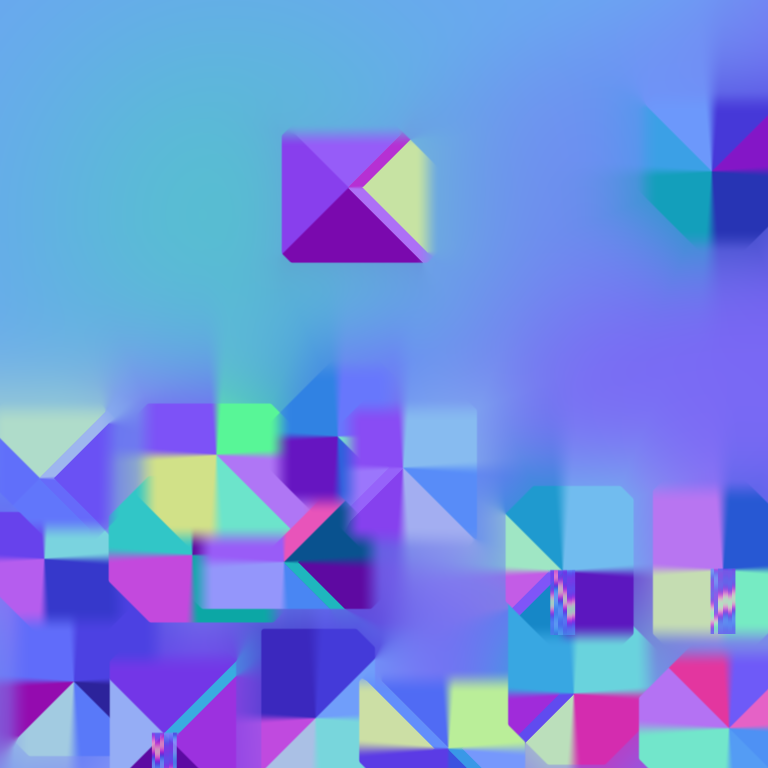
This texture map is drawn by a WebGL 2 fragment shader. Its source:

```glsl
#version 300 es
precision highp float;
// Faceted normal map: chamfered patches of flat slopes on a softly graded field.

uniform vec2 u_resolution;
out vec4 fragColor;

const vec3 SKY = vec3(0.42, 0.65, 0.95);
const vec3 INDIGO = vec3(0.48, 0.41, 0.96);
const vec3 TEAL = vec3(0.33, 0.76, 0.80);
const int GRID = 6;              // patches per side
const float JITTER = 0.6;        // shift of a patch, in cells
const float MIN_HALF = 0.070;    // half size of the patches
const float MAX_HALF = 0.112;
const float CHAMFER = 0.055;     // largest corner cut
const float EDGE = 0.0016;       // width of a crisp edge
const float SOFT_EDGE = 0.016;   // width of a blurred side
const float GLOW = 0.035;        // reach of colour bleeding
const float FAN = 0.10;          // how fast an axis seam widens
const float SLIT_WIDTH = 0.017;
const vec2 QUIET_SKY = vec2(0.14, 0.88);
const vec2 QUIET_RIGHT = vec2(0.78, 0.48);

float hash(float id, float salt) {
    vec3 q = fract(vec3(id, salt, id) * 0.1031 + 0.17);
    q += dot(q, q.yzx + 33.33);
    return fract((q.x + q.y) * q.z);
}

// Unit slope encoded as colour
vec3 slopeColor(float heading, float tilt) {
    vec3 n = vec3(vec2(cos(heading), sin(heading)) * sin(tilt), cos(tilt));
    return 0.5 + 0.5 * n;
}

vec3 facetColor(float id, float salt) {
    float heading = mix(0.75, 6.1, hash(id, salt));
    float tilt = mix(0.2, 1.52, pow(hash(id, salt + 40.0), 1.25));
    return slopeColor(heading, tilt);
}

// One quadrant, whole or cut along its diagonal
vec3 quadrantColor(float id, vec2 p, vec2 side, float blur) {
    float corner = side.x + 2.0 * side.y;
    bool fan = hash(id, 3.0) < 0.35;
    bool cut = fan || hash(id, 5.0 + corner) < 0.4;
    vec3 flank = facetColor(id, fan ? 20.0 + side.x : 10.0 + corner);
    if (!cut) return flank;
    vec3 cap = facetColor(id, fan ? 22.0 + side.y : 15.0 + corner);
    float across = (abs(p.x) - abs(p.y)) * 0.7071;
    vec3 color = mix(cap, flank, smoothstep(-blur, blur, across));
    // Narrow ribbon beside the diagonal
    float ribbon = 1.0 - smoothstep(0.006, 0.006 + blur, abs(across - 0.006));
    ribbon *= step(0.78, hash(id, 30.0 + corner));
    return mix(color, facetColor(id, 35.0 + corner), ribbon);
}

// Four quadrants joined by seams that open away from the hub
vec3 patchColor(float id, vec2 p, float blur) {
    vec2 seam = EDGE + FAN * abs(p.yx);
    vec2 w = smoothstep(-seam, seam, p);
    vec3 low = mix(quadrantColor(id, p, vec2(0, 0), blur),
                   quadrantColor(id, p, vec2(1, 0), blur), w.x);
    vec3 high = mix(quadrantColor(id, p, vec2(0, 1), blur),
                    quadrantColor(id, p, vec2(1, 1), blur), w.x);
    return mix(low, high, w.y);
}

// Noisy upright streaks
vec3 slitColor(float id, float column, float y) {
    float phase = 6.28 * hash(id + column, 70.0);
    float wave = sin(y * 60.0 + phase) + 0.6 * sin(y * 145.0 + 2.0 * phase);
    return slopeColor(3.4 + 1.7 * wave + phase * 0.3, 0.55 + 0.3 * wave);
}

vec3 fieldColor(vec2 uv) {
    float drift = 0.07 * sin(uv.x * 9.0 + 3.0 * uv.y) + 0.06 * sin(uv.y * 13.0 - uv.x * 5.0);
    vec3 color = mix(SKY, INDIGO, smoothstep(-0.2, 0.55, uv.x - uv.y + 0.15 + drift));
    float pool = exp(-12.0 * dot(uv - vec2(0.3, 0.72), uv - vec2(0.3, 0.72)));
    return mix(color, TEAL, 0.85 * pool);
}

float density(vec2 c) {
    float open = smoothstep(0.2, 0.33, distance(c, QUIET_SKY));
    open *= smoothstep(0.08, 0.17, distance(c, QUIET_RIGHT));
    return open * mix(0.85, 0.55, smoothstep(0.35, 0.7, c.y));
}

void main() {
    vec2 uv = gl_FragCoord.xy / u_resolution;
    vec3 bleed = vec3(0.0), facets = vec3(0.0);
    float bleedWeight = 0.0, cover = 0.0;

    for (int k = 0; k < GRID * GRID; k++) {
        float id = float(k) * 1.7 + 2.0;
        vec2 cell = vec2(k % GRID, k / GRID);
        vec2 shift = vec2(hash(id, 50.0), hash(id, 51.0)) - 0.5;
        vec2 center = (cell + 0.5 + JITTER * shift) / float(GRID);
        if (hash(id, 52.0) > density(center)) continue;

        // Chamfered box
        vec2 size = mix(vec2(MIN_HALF), vec2(MAX_HALF), vec2(hash(id, 53.0), hash(id, 54.0)));
        vec2 p = uv - center;
        vec2 side = step(0.0, p);
        float cut = CHAMFER * smoothstep(0.3, 0.8, hash(id, 55.0 + side.x + 2.0 * side.y));
        vec2 wall = abs(p) - size;
        float bevel = (wall.x + wall.y + cut) * 0.7071;
        float dist = max(max(wall.x, wall.y), bevel);
        if (dist > 0.22) continue;

        // Facets around an off-centre hub
        vec2 hub = size * 0.5 * (vec2(hash(id, 60.0), hash(id, 61.0)) - 0.5);
        vec2 q = p - hub;
        vec3 color = patchColor(id, q, EDGE + max(dist, 0.0));
        float slit = step(0.8, hash(id, 62.0)) * step(dist, 0.0);
        slit *= 1.0 - smoothstep(SLIT_WIDTH - EDGE, SLIT_WIDTH, abs(q.x));
        slit *= 1.0 - smoothstep(0.0, 2.0 * EDGE, q.y);
        color = mix(color, slitColor(id, floor(q.x * 170.0), q.y), 0.85 * slit);

        // Crisp or blurred sides, crisp chamfers
        vec2 blurry = step(0.5, vec2(hash(id, 63.0 + side.x), hash(id, 65.0 + side.y)));
        vec2 width = mix(vec2(EDGE), vec2(SOFT_EDGE), blurry);
        vec2 inside = 1.0 - smoothstep(-width, width, wall);
        float mask = inside.x * inside.y * (1.0 - smoothstep(-EDGE, EDGE, bevel));
        facets = mix(facets, color, mask);
        cover = mix(cover, 1.0, mask);

        float halo = exp(-max(dist, 0.0) / GLOW) * smoothstep(0.25, 0.7, hash(id, 67.0));
        bleed += color * halo;
        bleedWeight += halo;
    }

    vec3 field = (fieldColor(uv) * 0.6 + bleed) / (0.6 + bleedWeight);
    fragColor = vec4(field * (1.0 - cover) + facets, 1.0);
}
```
